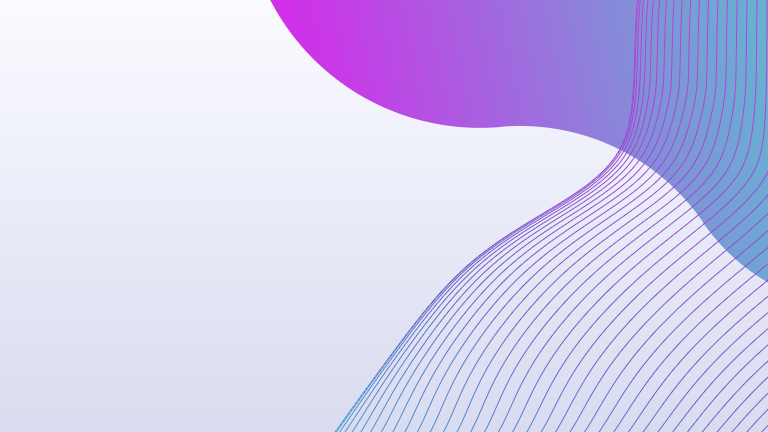
Give the GLSL for this background, as a Shadertoy shader.

```glsl
// Pale backdrop with a magenta-to-teal wave and a fan of fine flowing lines.

#define PAPER_TOP vec3(0.982, 0.984, 1.0)
#define PAPER_BOTTOM vec3(0.85, 0.86, 0.94)
#define WAVE_LEFT vec3(0.81, 0.19, 0.91)
#define WAVE_RIGHT vec3(0.39, 0.71, 0.82)
#define LINE_LOW vec3(0.25, 0.60, 0.80)
#define LINE_MID vec3(0.40, 0.34, 0.78)
#define LINE_HIGH vec3(0.74, 0.24, 0.84)
#define LINE_WIDTH 0.0022
#define RIGHT_EDGE 1.7778

float sigmoid(float t) { return 1.0 / (1.0 + exp(-t)); }

float softRamp(float t, float softness) {
    return softness * log(1.0 + exp(t / softness));
}

float circle(vec2 p, vec2 centre, float radius) {
    return length(p - centre) - radius;
}

// Signed distance to the wave: three arcs that meet at common tangents.
float waveDistance(vec2 p) {
    if (p.x < 1.159) return circle(p, vec2(1.111, -0.25), 0.546);
    if (p.x < 1.627) return -circle(p, vec2(1.204, 0.8056), 0.514);
    return circle(p, vec2(2.0086, 0.2525), 0.463);
}

// Horizontal position of the first, leftmost line at a given depth.
float firstLine(float depth) {
    return 1.469 + 0.007 * exp(-depth / 0.07)
         - 0.72 * softRamp(depth - 0.389, 0.046)
         - 0.2535 * sigmoid((depth - 0.488) / 0.0625);
}

// Squared line index: smooth across the first line, whole squares on lines.
float squaredIndex(float offset, float span, float depth) {
    float bunching = 0.21 + 0.81 * smoothstep(0.185, 0.53, depth)
                   * (1.0 - smoothstep(0.60, 1.04, depth));
    float below = depth - 0.394;
    float indexAtEdge = 18.0 + 13.5 * (below + sqrt(below * below + 0.005));
    float ratio = offset * (offset + 2.0 * bunching)
                / (span * (span + 2.0 * bunching));
    return indexAtEdge * indexAtEdge * ratio;
}

// Coverage of the line fan, with its width measured across each line.
float lineCoverage(vec2 p) {
    float start = firstLine(p.y);
    float offset = p.x - start;
    float field = squaredIndex(offset, RIGHT_EDGE - start, p.y);
    float slope = length(vec2(dFdx(field), dFdy(field)));
    float nearest = floor(sqrt(max(field, 0.0)) + 0.5);
    float pixels = abs(field - nearest * nearest) / max(slope, 1e-5);
    float halfWidth = 0.5 * LINE_WIDTH * iResolution.y;
    return clamp(halfWidth + 0.5 - pixels, 0.0, 1.0) * step(-0.1, offset);
}

vec3 lineColor(vec2 p) {
    float t = 0.37 * (p.x - 0.775) + 0.74 * (1.0 - p.y);
    vec3 color = mix(LINE_LOW, LINE_MID, clamp(t / 0.38, 0.0, 1.0));
    return mix(color, LINE_HIGH, clamp((t - 0.38) / 0.6, 0.0, 1.0));
}

void mainImage(out vec4 fragColor, in vec2 fragCoord) {
    // Canvas heights, with depth measured down from the top.
    vec2 p = vec2(fragCoord.x, iResolution.y - fragCoord.y) / iResolution.y;

    // Backdrop
    vec3 color = mix(PAPER_TOP, PAPER_BOTTOM, p.y);

    // Wave
    float blend = clamp((p.x - 0.2 * p.y - 0.67) / 1.107, 0.0, 1.0);
    float inside = clamp(0.5 - waveDistance(p) * iResolution.y, 0.0, 1.0);
    color = mix(color, mix(WAVE_LEFT, WAVE_RIGHT, blend), inside);

    // Lines
    color = mix(color, lineColor(p), lineCoverage(p));

    fragColor = vec4(color, 1.0);
}
```
